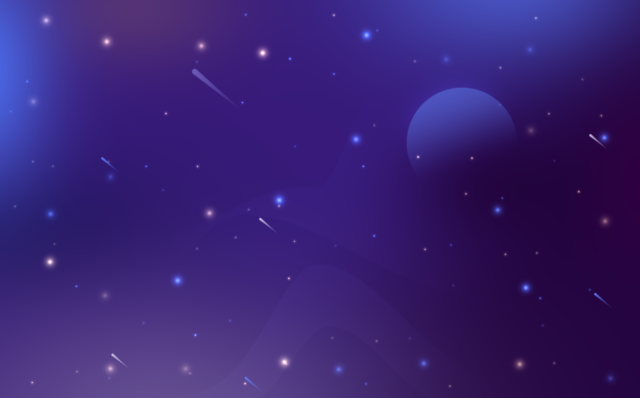
A Shadertoy shader for this background:

```glsl
// Violet night sky with soft nebula light, a half-lit planet, stars and meteors.
#define ASPECT 1.61
#define PLANET_POS vec2(1.162, 0.641)
#define PLANET_RADIUS 0.139
#define METEOR_COUNT 6
#define METEOR_TRAIL vec2(0.046, -0.038)
#define BOKEH_CELL 0.2
#define SPECK_CELL 0.11
#define VIOLET vec3(0.215, 0.10, 0.475)
#define PLUM vec3(0.135, 0.015, 0.25)
#define GOLD vec3(1.0, 0.86, 0.55)
#define AZURE vec3(0.22, 0.52, 1.0)

vec3 hash3(vec2 p) {
    vec3 q = fract(p.xyx * vec3(0.1031, 0.1030, 0.0973));
    q += dot(q, q.yxz + 33.33);
    return fract((q.xxy + q.yzz) * q.zyx);
}

float bell(vec2 d) { return exp(-dot(d, d)); }

// Blends an elliptical cloud of colour over the sky.
void cloud(inout vec3 sky, vec2 p, vec2 centre, vec2 radius, vec3 tint, float amount) {
    sky = mix(sky, tint, amount * bell((p - centre) / radius));
}

vec3 skyColour(vec2 p) {
    float shade = smoothstep(0.7, 1.45, p.x - 0.55 * (p.y - 0.4));
    vec3 sky = mix(VIOLET, PLUM, shade);
    cloud(sky, p, vec2(0.00, 0.42), vec2(0.45, 0.20), vec3(0.10, 0.06, 0.33), 0.8);
    cloud(sky, p, vec2(0.42, -0.08), vec2(0.62, 0.34), vec3(0.42, 0.34, 0.58), 0.9);
    cloud(sky, p, vec2(0.34, 0.98), vec2(0.26, 0.15), vec3(0.36, 0.22, 0.45), 0.8);
    cloud(sky, p, vec2(-0.05, 0.82), vec2(0.18, 0.30), vec3(0.29, 0.41, 0.90), 1.0);
    cloud(sky, p, vec2(1.28, 1.06), vec2(0.36, 0.22), vec3(0.29, 0.36, 0.80), 0.9);
    cloud(sky, p, vec2(1.62, 0.55), vec2(0.15, 0.25), vec3(0.20, 0.00, 0.26), 0.7);
    cloud(sky, p, vec2(1.27, 0.53), vec2(0.20, 0.12), vec3(0.12, 0.00, 0.20), 0.6);
    return sky;
}

// Coverage below a lopsided hill; widths holds its left and right spread.
float hill(vec2 p, vec2 peak, float foot, vec2 widths) {
    float d = p.x - peak.x;
    float s = d / (d < 0.0 ? widths.x : widths.y);
    float top = mix(foot, peak.y, exp(-s * s));
    return smoothstep(0.004, -0.004, p.y - top);
}

// Faint overlapping folds of mist.
vec3 mistFolds(vec2 p) {
    float edge = 0.40 + 0.13 * smoothstep(0.38, 0.75, p.x)
               + 0.25 * smoothstep(0.80, 0.95, p.x);
    float upper = smoothstep(0.005, -0.005, p.y - edge);
    upper *= smoothstep(0.36, 0.65, p.x) * smoothstep(1.2, 0.85, p.x)
           * smoothstep(0.2, 0.45, p.y) * smoothstep(0.78, 0.6, p.y);
    float side = smoothstep(0.38, 0.62, p.x) * smoothstep(1.3, 0.9, p.x);
    vec3 folds = 0.8 * upper * vec3(0.010, 0.014, 0.030);
    folds -= side * hill(p, vec2(0.61, 0.46), 0.22, vec2(0.20, 0.40)) * vec3(0.012, 0.010, 0.014);
    folds += side * hill(p, vec2(0.80, 0.336), 0.0, vec2(0.17, 0.30)) * vec3(0.014, 0.014, 0.024);
    folds -= side * hill(p, vec2(0.83, 0.18), -0.05, vec2(0.14, 0.20)) * vec3(0.014, 0.012, 0.014);
    return folds;
}

void planet(inout vec3 sky, vec2 p, float pixel) {
    vec2 d = (p - PLANET_POS) / PLANET_RADIUS;
    float r = length(d);
    float facing = dot(d, normalize(vec2(-0.35, 0.94)));
    float disc = smoothstep(pixel, -pixel, (r - 1.0) * PLANET_RADIUS);
    float lit = smoothstep(-0.5, 1.15, facing);
    float halo = exp(-5.0 * max(r - 1.0, 0.0)) * smoothstep(0.0, 1.1, facing);
    sky += (1.0 - disc) * halo * vec3(0.03, 0.04, 0.12);
    sky = mix(sky, vec3(0.32, 0.37, 0.80), 0.88 * lit * disc);
}

// One star per grid cell: a soft halo around a small bright core.
vec3 starLayer(vec2 p, float cell, float halo, float core, float presence, float seed) {
    vec2 id = floor(p / cell);
    vec3 rnd = hash3(id + seed);
    vec3 kind = hash3(id + seed + 57.0);
    vec2 d = p - (id + 0.2 + 0.6 * rnd.xy) * cell;
    float power = step(rnd.z, presence) * mix(0.2, 0.9, kind.x * kind.x);
    vec3 tint = mix(GOLD, AZURE, step(0.6, kind.y));
    return power * (0.6 * tint * bell(d / halo) + 0.6 * mix(tint, vec3(1), 0.4) * bell(d / core));
}

// Streak that is widest at its head and fades along the trail.
float meteor(vec2 p, vec2 head, vec2 trail, float width, float pixel) {
    vec2 d = p - head;
    float along = clamp(dot(d, trail) / dot(trail, trail), 0.0, 1.0);
    float gap = length(d - along * trail) - width * (1.0 - along);
    return smoothstep(pixel, -pixel, gap) * (1.0 - along);
}

void mainImage(out vec4 fragColor, in vec2 fragCoord) {
    vec2 p = fragCoord / iResolution.xy * vec2(ASPECT, 1.0);
    float pixel = 1.0 / iResolution.y;
    vec3 colour = skyColour(p) + mistFolds(p);
    planet(colour, p, pixel);

    // Large soft stars, then fine specks
    colour += starLayer(p, BOKEH_CELL, 0.012, 0.005, 0.65, 3.0);
    colour += 0.7 * starLayer(p, SPECK_CELL, 0.004, 0.002, 0.55, 19.0);

    // One broad meteor and a swaying sequence of small ones
    float broad = meteor(p, vec2(0.49, 0.82), vec2(0.123, -0.102), 0.007, pixel);
    colour = mix(colour, vec3(0.47, 0.42, 0.80), 0.75 * broad);
    for (int i = 0; i < METEOR_COUNT; i++) {
        float k = float(i);
        vec2 head = vec2(ASPECT * (0.5 + 0.45 * cos(0.35 + 2.077 * k)),
                         0.355 + 0.305 * cos(0.628 * k));
        vec3 tint = mix(vec3(0.85, 0.82, 0.95), vec3(0.40, 0.50, 1.0), mod(k, 2.0));
        colour = mix(colour, tint, 0.85 * meteor(p, head, METEOR_TRAIL, 0.003, pixel));
    }
    fragColor = vec4(clamp(colour, 0.0, 1.0), 1.0);
}
```
